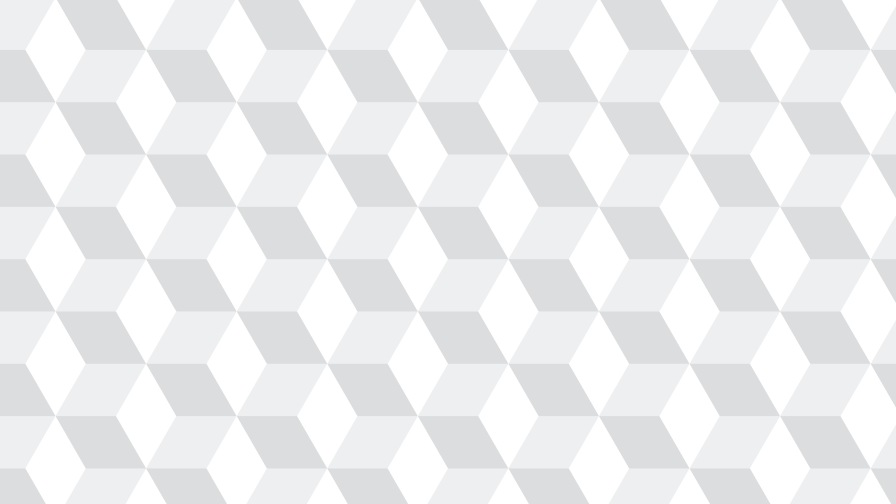
Give the GLSL for this pattern, as a Shadertoy shader.

```glsl
// Tumbling blocks: a seamless field of isometric cubes in three pale greys.
// Half cells in a checkerboard each hold one slanted face, dark or light by
// parity; the gaps between them form the upright white rhombi.

// Lengths are in canvas heights.
const vec2 CELL = vec2(0.3594, 0.2076);     // one repeat, across and down
const vec2 ANCHOR = vec2(0.8290, 0.5896);   // a corner where faces meet
const float SLANT = 1.0 / 3.0;              // sideways shift of a face per row
const vec3 WHITE_FACE = vec3(1.0);
const vec3 LIGHT_FACE = vec3(0.933, 0.937, 0.945);
const vec3 DARK_FACE = vec3(0.863, 0.867, 0.871);

// Antialiased coverage for a distance that is positive inside.
float coverage(float inside, float pixel) {
    return clamp(inside / pixel + 0.5, 0.0, 1.0);
}

// Signed distance to the two slanted sides of the face in a half cell.
float slantedBand(vec2 local, float parity) {
    vec2 halfCell = 0.5 * CELL;
    float shift = SLANT * mix(local.y, 1.0 - local.y, parity);
    float inside = SLANT - abs(local.x - shift - SLANT);
    float edgeCosine = halfCell.y / length(vec2(SLANT * halfCell.x, halfCell.y));
    return inside * halfCell.x * edgeCosine;
}

vec3 tumblingBlocks(vec2 position, float pixel) {
    // Half-cell grid, with rows counted downwards
    vec2 grid = (position - ANCHOR) * vec2(2.0, -2.0) / CELL;
    vec2 index = floor(grid);
    vec2 local = fract(grid);
    float parity = mod(index.x + index.y, 2.0);

    // Dark and light swap at each row line
    float rowDistance = min(local.y, 1.0 - local.y) * 0.5 * CELL.y;
    float lightness = mix(1.0 - parity, parity, coverage(rowDistance, pixel));
    vec3 sideFace = mix(DARK_FACE, LIGHT_FACE, lightness);

    // White shows wherever the slanted band does not cover
    float side = coverage(slantedBand(local, parity), pixel);
    return mix(WHITE_FACE, sideFace, side);
}

void mainImage(out vec4 fragColor, in vec2 fragCoord) {
    float pixel = 1.0 / iResolution.y;
    fragColor = vec4(tumblingBlocks(fragCoord * pixel, pixel), 1.0);
}
```
